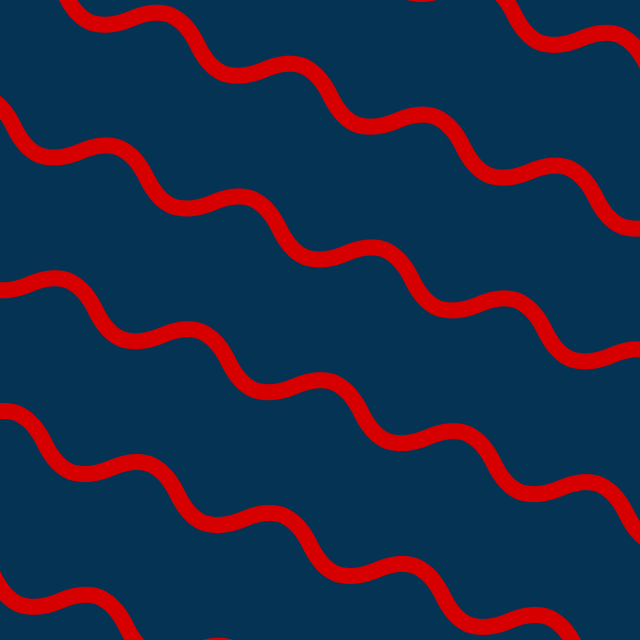
Reproduce this pattern procedurally as a WebGL 2 fragment shader.

```glsl
#version 300 es
precision highp float;
// Slanted rows of wavy red stripes on a dark navy ground.

#define REPEATS 4.5        // wave periods across the canvas
#define SLANT 21.0         // downward tilt of the rows, in degrees
#define CELL 40.0          // side of the square cell, in cell units
#define STROKE 4.5         // stripe width, in cell units
#define STEPS 12           // straight pieces per quarter wave
#define GROUND_COLOR vec3(0.02, 0.20, 0.325)
#define STRIPE_COLOR vec3(0.843, 0.0, 0.0)

uniform vec2 u_resolution;
out vec4 fragColor;

vec2 bezier(vec2 a, vec2 b, vec2 c, vec2 d, float t) {
    float s = 1.0 - t;
    return s * s * s * a + 3.0 * s * s * t * b + 3.0 * s * t * t * c + t * t * t * d;
}

// Distance to a segment that repeats every CELL along x.
float segmentDistance(vec2 p, vec2 a, vec2 b) {
    p.x -= CELL * round((p.x - 0.5 * (a.x + b.x)) / CELL);
    vec2 ab = b - a;
    vec2 ap = p - a;
    return length(ap - ab * clamp(dot(ap, ab) / dot(ab, ab), 0.0, 1.0));
}

// Distance to one quarter of the wave, drawn as a cubic curve.
float quarterDistance(vec2 p, vec2 a, vec2 b, vec2 c, vec2 d) {
    float nearest = CELL;
    vec2 previous = a;
    for (int i = 1; i <= STEPS; i++) {
        vec2 next = bezier(a, b, c, d, float(i) / float(STEPS));
        nearest = min(nearest, segmentDistance(p, previous, next));
        previous = next;
    }
    return nearest;
}

// Full wave: up to the crest, down through the axis, trough, back up.
float waveDistance(vec2 p) {
    vec2 start = vec2(0.0);
    vec2 crest = vec2(10.0, 5.0);
    vec2 middle = vec2(20.0, 0.0);
    vec2 trough = vec2(30.0, -5.0);
    vec2 end = vec2(CELL, 0.0);
    float d = quarterDistance(p, start, vec2(2.81, 2.76), vec2(6.18, 4.97), crest);
    d = min(d, quarterDistance(p, crest, vec2(14.18, 4.66), vec2(17.19, 2.54), middle));
    d = min(d, quarterDistance(p, middle, vec2(22.86, -2.69), vec2(26.22, -4.95), trough));
    return min(d, quarterDistance(p, trough, vec2(34.18, -4.69), vec2(37.35, -2.48), end));
}

void main() {
    // Centred canvas coordinates in cell units
    float unitsPerPixel = CELL * REPEATS / min(u_resolution.x, u_resolution.y);
    vec2 p = (gl_FragCoord.xy - 0.5 * u_resolution) * unitsPerPixel;

    // Tilt the rows; the centre lies midway between two stripes
    float angle = radians(SLANT);
    vec2 along = vec2(cos(angle), -sin(angle));
    vec2 across = vec2(sin(angle), cos(angle));
    p = vec2(dot(p, along), dot(p, across));
    p.y = mod(p.y, CELL) - 0.5 * CELL;

    // Smooth stripe edge about one pixel wide
    float edge = waveDistance(p) - 0.5 * STROKE;
    float coverage = clamp(0.5 - edge / unitsPerPixel, 0.0, 1.0);
    fragColor = vec4(mix(GROUND_COLOR, STRIPE_COLOR, coverage), 1.0);
}
```
